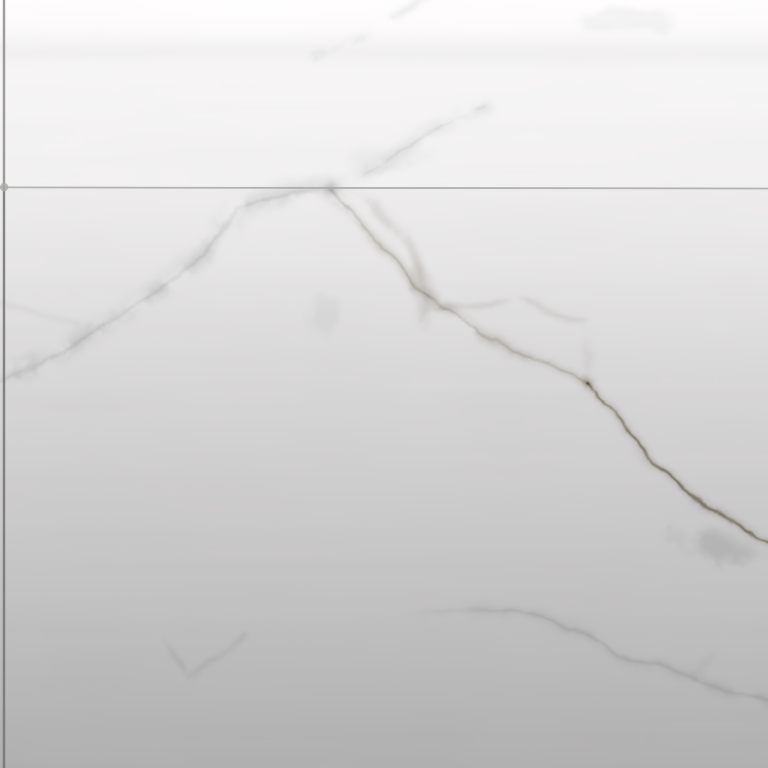
Reproduce this texture procedurally as a WebGL 1 fragment shader.

```glsl
precision highp float;
// Polished marble wall tiles: a pale-to-grey vertical sheen split by thin grout joints.
// Veins are polylines bent by fractal noise, each drawn as a soft halo plus a fine crack.
// One joint crosses the whole width, another runs down the left edge.
uniform vec2 u_resolution;

const float JOINT_X = 0.0052;
const float JOINT_Y = 0.756;
const vec3 WARM_ABSORB = vec3(0.92, 0.97, 1.12);
const vec3 COOL_ABSORB = vec3(1.04, 1.0, 0.97);
const vec3 GROUT = vec3(0.55, 0.55, 0.54);

float hash(vec2 p) {
  vec3 q = fract(vec3(p.xyx) * 0.1031);
  q += dot(q, q.yzx + 33.33);
  return fract((q.x + q.y) * q.z);
}

float noise(vec2 p) {
  vec2 i = floor(p), f = fract(p);
  f = f * f * (3.0 - 2.0 * f);
  return mix(mix(hash(i), hash(i + vec2(1, 0)), f.x),
             mix(hash(i + vec2(0, 1)), hash(i + vec2(1, 1)), f.x), f.y);
}

float fbm(vec2 p) {
  float sum = 0.0, amp = 0.5;
  for (int i = 0; i < 5; i++) {
    sum += amp * noise(p);
    p = mat2(1.6, 1.2, -1.2, 1.6) * p + 7.3;
    amp *= 0.5;
  }
  return sum;
}

float segment(vec2 p, vec2 a, vec2 b) {
  vec2 d = b - a;
  return length(p - a - d * clamp(dot(p - a, d) / dot(d, d), 0.0, 1.0));
}

// Distance to a chain of three segments
float chain(vec2 p, vec2 a, vec2 b, vec2 c, vec2 d) {
  return min(segment(p, a, b), min(segment(p, b, c), segment(p, c, d)));
}

float glow(float d, float width) {
  return exp(-d * d / (width * width));
}

// Soft spot with an irregular edge
float stain(vec2 p, vec2 center, vec2 radius, float grain) {
  float d = length((p - center) / radius);
  return smoothstep(1.1, 0.35, d + 1.2 * (grain - 0.5));
}

// Antialiased line of the given full width
float line(float d, float width, float px) {
  return 1.0 - smoothstep(-0.5 * px, 0.5 * px, abs(d) - 0.5 * width);
}

// Vertical sheen of the tile above and below the joint
float sheen(float y) {
  float upper = mix(0.945, 0.962, smoothstep(JOINT_Y, 0.92, y));
  upper += 0.032 * smoothstep(0.925, 0.99, y) - 0.016 * glow(y - 0.932, 0.014);
  float lower = mix(0.69, 0.835, smoothstep(-0.12, 0.55, y));
  lower = mix(0.685, 0.925, clamp(y / JOINT_Y, 0.0, 1.0)) * 0.65 + lower * 0.35;
  lower += 0.035 * smoothstep(0.45, JOINT_Y, y);
  return mix(lower, upper, step(JOINT_Y, y));
}

void main() {
  vec2 p = gl_FragCoord.xy / u_resolution;
  float px = 1.0 / min(u_resolution.x, u_resolution.y);

  // Polished surface with faint horizontal bands
  vec3 color = sheen(p.y) * vec3(1.003, 0.997, 1.0);
  color += 0.006 * (noise(vec2(p.x * 3.0, p.y * 72.0)) - 0.5);
  color += 0.008 * (fbm(p * 9.0) - 0.5);

  // Noise that bends and breaks the veins
  vec2 bend = vec2(fbm(p * 16.0), fbm(p * 16.0 + 41.0)) - 0.48;
  vec2 q = p + 0.026 * bend;
  float grain = fbm(p * 30.0 + 13.0);
  float breaks = smoothstep(0.25, 0.65, grain);

  // Main diagonal vein, its side strand and branch
  float high = chain(q, vec2(0.43, 0.753), vec2(0.54, 0.629), vec2(0.625, 0.564), vec2(0.768, 0.499));
  float low = chain(q, vec2(0.768, 0.499), vec2(0.853, 0.395), vec2(0.924, 0.333), vec2(1.03, 0.28));
  float strand = chain(q, vec2(0.467, 0.758), vec2(0.534, 0.681), vec2(0.56, 0.622), vec2(0.544, 0.575));
  float branch = chain(q, vec2(0.566, 0.6), vec2(0.677, 0.605), vec2(0.758, 0.583), vec2(0.765, 0.5));
  float warm = 0.10 * glow(high, 0.008) * breaks + 0.09 * glow(high, 0.0024);
  warm += 0.09 * glow(low, 0.007) + 0.25 * glow(low, 0.0022) * (0.35 + breaks);
  warm += 0.08 * glow(strand, 0.008) * breaks + 0.06 * glow(branch, 0.006) * breaks;
  warm += 0.06 * stain(q, vec2(0.545, 0.635), vec2(0.025, 0.05), grain);

  // Pale veins on the left, in the upper tile and at the lower right
  float left = min(chain(q, vec2(-0.01, 0.505), vec2(0.078, 0.542), vec2(0.169, 0.594), vec2(0.26, 0.668)),
                   chain(q, vec2(0.26, 0.668), vec2(0.312, 0.733), vec2(0.378, 0.753), vec2(0.43, 0.755)));
  float rise = chain(q, vec2(0.449, 0.757), vec2(0.52, 0.805), vec2(0.575, 0.835), vec2(0.632, 0.859));
  float crest = chain(q, vec2(0.417, 0.924), vec2(0.475, 0.948), vec2(0.52, 0.982), vec2(0.56, 1.01));
  float foot = min(chain(q, vec2(0.52, 0.203), vec2(0.632, 0.21), vec2(0.755, 0.186), vec2(0.807, 0.147)),
                   chain(q, vec2(0.807, 0.147), vec2(0.911, 0.111), vec2(1.02, 0.075), vec2(1.05, 0.07)));
  float twig = chain(q, vec2(0.215, 0.167), vec2(0.254, 0.115), vec2(0.285, 0.14), vec2(0.319, 0.167));
  float cool = 0.09 * glow(left, 0.013) * breaks + 0.05 * glow(left, 0.003);
  cool += 0.05 * glow(rise, 0.011) * breaks + 0.05 * glow(rise, 0.0025) * breaks;
  cool += 0.055 * glow(crest, 0.007) * breaks;
  cool += smoothstep(0.5, 0.68, p.x) * (0.05 * glow(foot, 0.009) * breaks + 0.05 * glow(foot, 0.003));
  cool += 0.05 * glow(twig, 0.005) * breaks;
  cool += 0.04 * glow(segment(q, vec2(0.911, 0.111), vec2(0.94, 0.167)), 0.007) * breaks;
  cool += 0.025 * glow(segment(q, vec2(0.0, 0.61), vec2(0.098, 0.577)), 0.005);

  // Cloudy stains beside the veins
  cool += 0.09 * stain(q, vec2(0.955, 0.292), vec2(0.08, 0.03), grain) * smoothstep(0.0, 0.03, 0.33 - p.y + 0.55 * (0.924 - p.x));
  cool += 0.035 * stain(q, vec2(0.423, 0.586), vec2(0.026, 0.036), grain);
  cool += 0.035 * stain(q, vec2(0.82, 0.972), vec2(0.07, 0.018), grain);
  cool += 0.03 * stain(q, vec2(0.5, 0.79), vec2(0.055, 0.025), grain);
  color *= (1.0 - warm * WARM_ABSORB) * (1.0 - cool * COOL_ABSORB);

  // Grout joints, darker below the crossing, with a chipped corner
  float across = line(p.y - JOINT_Y + 0.0015 * p.x, 0.0024, px);
  float down = line(p.x - JOINT_X, 0.0034, px);
  color = mix(color, GROUT + 0.1, 0.8 * across);
  color = mix(color, GROUT - 0.1 * step(p.y, JOINT_Y), 0.85 * down);
  float chip = length(p - vec2(JOINT_X, JOINT_Y)) + 0.003 * (grain - 0.5);
  color = mix(color, GROUT + 0.12, 0.8 * (1.0 - smoothstep(0.004, 0.006, chip)));

  gl_FragColor = vec4(clamp(color, 0.0, 1.0), 1.0);
}
```
